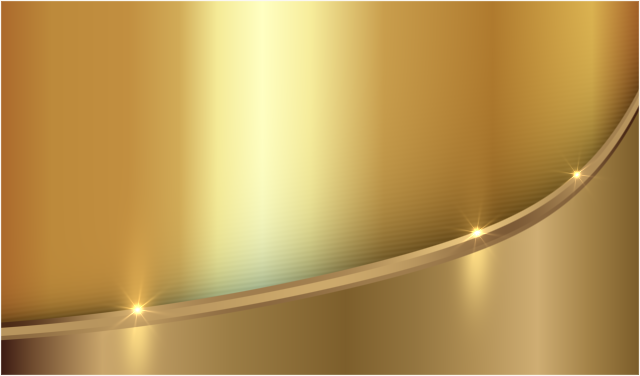
Give the GLSL for this background, as a Shadertoy shader.

```glsl
// Brushed gold panels divided by a sweeping bevelled ribbon with star glints.
#define BORDER 0.0033
#define RIBBON_WIDTH 0.047
#define SHADOW_DEPTH 0.62
#define COLUMN_WIDTH 0.024
#define GLINT_X vec3(0.215, 0.745, 0.901)
#define GLINT_SIZE vec3(1.0, 0.95, 0.75)
#define COLUMN_ABOVE vec3(0.75, 0.22, 0.0)
#define COLUMN_BELOW vec3(0.9, 0.9, 0.0)

const int STOPS = 11;

// Gradient stops: rgb colour, then horizontal position
const vec4 UPPER_GOLD[STOPS] = vec4[STOPS](
    vec4(0.67, 0.41, 0.17, 0.0),  vec4(0.74, 0.54, 0.23, 0.08),
    vec4(0.76, 0.56, 0.25, 0.20), vec4(0.82, 0.67, 0.34, 0.28),
    vec4(0.96, 0.92, 0.59, 0.34), vec4(1.0, 1.0, 0.76, 0.41),
    vec4(0.97, 0.93, 0.61, 0.485), vec4(0.79, 0.62, 0.30, 0.60),
    vec4(0.69, 0.48, 0.18, 0.77), vec4(0.87, 0.71, 0.32, 0.925),
    vec4(0.67, 0.39, 0.16, 1.0));

const vec4 LOWER_BRONZE[STOPS] = vec4[STOPS](
    vec4(0.23, 0.10, 0.07, 0.0),  vec4(0.43, 0.29, 0.18, 0.05),
    vec4(0.79, 0.65, 0.42, 0.16), vec4(0.70, 0.57, 0.35, 0.27),
    vec4(0.61, 0.49, 0.27, 0.36), vec4(0.49, 0.37, 0.17, 0.54),
    vec4(0.58, 0.46, 0.25, 0.65), vec4(0.69, 0.56, 0.33, 0.74),
    vec4(0.81, 0.68, 0.45, 0.84), vec4(0.64, 0.51, 0.28, 0.92),
    vec4(0.48, 0.36, 0.16, 1.0));

vec3 ramp(vec4 stops[STOPS], float x) {
    vec3 col = stops[0].rgb;
    for (int i = 1; i < STOPS; i++) {
        float t = clamp((x - stops[i - 1].w) / (stops[i].w - stops[i - 1].w), 0.0, 1.0);
        col = mix(col, stops[i].rgb, t);
    }
    return col;
}

float bump(float x, float center, float width) {
    float t = (x - center) / width;
    return exp(-t * t);
}

// Height of the ribbon's upper edge
float sweep(float x) {
    return 0.142 + x * (0.12 + 0.26 * x) + 0.246 * pow(max(x, 0.0), 11.0);
}

vec3 metal(float tone) {
    return mix(vec3(0.26, 0.13, 0.06), vec3(0.92, 0.78, 0.50), tone);
}

// Three bevel facets; depth runs from 0 at the top to 1 at the bottom
vec3 ribbon(float x, float depth, float soft) {
    float rim = 0.05 + 0.5 * smoothstep(0.0, 0.2, x)
              + 0.2 * bump(x, 0.2, 0.1) + 0.4 * bump(x, 0.73, 0.14);
    float body = 0.7 + 0.12 * bump(x, 0.5, 0.15) - 0.36 * bump(x, 0.79, 0.1);
    float lip = 0.4 + 0.3 * bump(x, 0.2, 0.12) + 0.15 * bump(x, 0.62, 0.15)
              - 0.4 * bump(x, 1.0, 0.06);
    float tone = mix(rim, body, smoothstep(-soft, soft, depth - 0.3));
    return metal(mix(tone, lip, smoothstep(-soft, soft, depth - 0.76)));
}

float glint(vec2 p, float size) {
    float r = length(p) / size;
    float angle = atan(p.y, p.x + 1e-6);
    float rays = pow(abs(cos(4.0 * angle + 0.6)), 24.0)
               * (0.7 + 0.3 * cos(2.0 * angle - 0.8));
    return exp(-r * r / 0.00012) + 0.65 * rays * exp(-r / 0.025) + 0.3 * exp(-r / 0.02);
}

void mainImage(out vec4 fragColor, in vec2 fragCoord) {
    vec2 uv = fragCoord / iResolution.xy;
    float aspect = iResolution.x / iResolution.y;
    float above = uv.y - sweep(uv.x);
    float width = RIBBON_WIDTH + 0.01 * uv.x;
    float soft = fwidth(above) * 0.7;

    // Upper panel with a soft shadow and faint brushing along the ribbon
    vec3 upper = ramp(UPPER_GOLD, uv.x);
    float reach = 0.035 + 0.085 * smoothstep(0.1, 0.6, uv.x);
    float shadow = SHADOW_DEPTH * exp(-max(above, 0.0) / reach);
    vec3 shadeTint = mix(vec3(0.22, 0.16, 0.04), vec3(0.42, 0.52, 0.42), bump(uv.x, 0.38, 0.14));
    upper = mix(upper, shadeTint, shadow);
    upper += 0.025 * shadow * sin(500.0 * (uv.y - 0.22 * uv.x));
    vec3 lower = ramp(LOWER_BRONZE, uv.x);

    // Light columns reflected above and below the glints
    for (int i = 0; i < 3; i++) {
        float column = bump(uv.x, GLINT_X[i], COLUMN_WIDTH);
        float rise = exp(-pow(max(above, 0.0) / 0.17, 2.0));
        float fall = exp(-pow(max(-above - width, 0.0) / 0.13, 2.0));
        upper = mix(upper, vec3(0.90, 0.70, 0.33), column * rise * COLUMN_ABOVE[i]);
        lower = mix(lower, vec3(1.0, 0.87, 0.52), column * fall * COLUMN_BELOW[i]);
    }

    // Layer the panels and ribbon
    vec3 col = mix(lower, ribbon(uv.x, -above / width, soft / width),
                   smoothstep(-soft, soft, above + width));
    col = mix(col, upper, smoothstep(-soft, soft, above));

    // Star glints on the upper edge
    for (int i = 0; i < 3; i++) {
        vec2 center = vec2(GLINT_X[i], sweep(GLINT_X[i]) - 0.003);
        col += vec3(1.0, 0.82, 0.48) * glint((uv - center) * vec2(aspect, 1.0), GLINT_SIZE[i]);
    }

    // Thin pale frame
    vec2 edge = min(uv, 1.0 - uv) * vec2(aspect, 1.0);
    float aa = 0.5 / iResolution.y;
    float inside = smoothstep(BORDER - aa, BORDER + aa, min(edge.x, edge.y));
    col = mix(vec3(0.98, 0.97, 0.95), col, inside);
    fragColor = vec4(clamp(col, 0.0, 1.0), 1.0);
}
```
